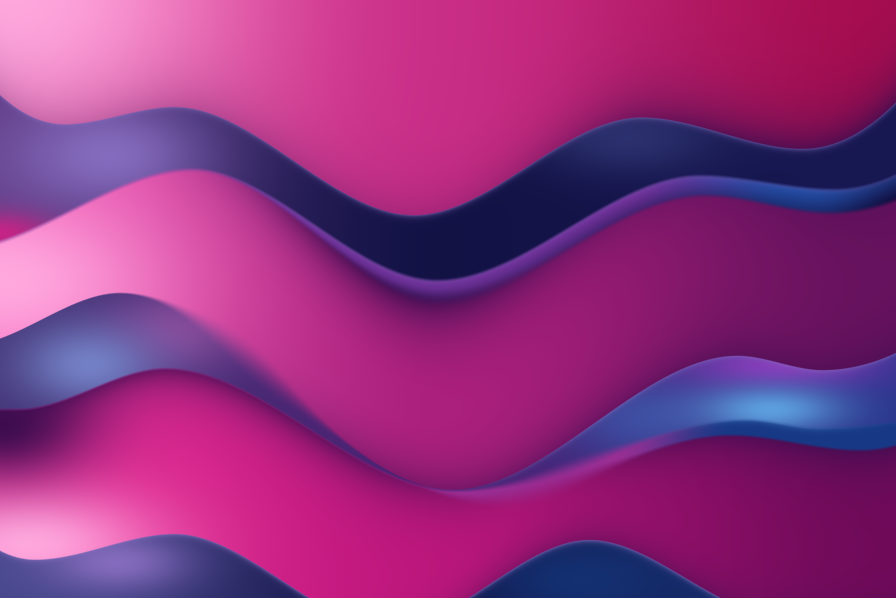
A Shadertoy shader for this background:

```glsl
#define INK vec3(0.07, 0.07, 0.27)
#define PLUM vec3(0.24, 0.05, 0.31)
#define VIOLET vec3(0.44, 0.19, 0.60)
#define LILAC vec3(0.52, 0.42, 0.74)
#define AZURE vec3(0.36, 0.62, 0.87)
#define NAVY vec3(0.09, 0.22, 0.52)
#define MAGENTA vec3(0.77, 0.14, 0.52)
#define BLUSH vec3(1.0, 0.66, 0.87)
#define RIM_WIDTH 0.004
#define EDGE_PIXELS 0.9

// Height of a curve easing through its crests and troughs, with curled ends
float wave(float x, float base, vec4 at, float last, vec4 rise, vec2 curl) {
    vec4 ease = smoothstep(at, vec4(at.yzw, last), vec4(x));
    vec2 past = max(vec2(at.x - x, x - last), 0.0);
    return base + dot(rise, ease) + dot(curl, past * past);
}

// Bell-shaped weight along one axis
float bell(float x, float center, float width) {
    float d = (x - center) / width;
    return exp(-d * d);
}

vec3 glow(vec3 color, vec3 tint, vec2 p, vec2 center, vec2 size) {
    vec2 d = (p - center) / size;
    return mix(color, tint, exp(-dot(d, d)));
}

vec3 sweep(float x, vec3 left, vec3 middle, vec3 right) {
    vec3 color = mix(left, middle, smoothstep(0.0, 0.5, x));
    return mix(color, right, smoothstep(0.45, 1.0, x));
}

vec3 shadow(vec3 color, float depth, float reach, float amount) {
    return mix(color, PLUM, amount * exp(-max(depth, 0.0) / reach));
}

vec3 rim(vec3 color, vec3 tint, float depth, float amount) {
    return mix(color, tint, amount * exp(-abs(depth) / RIM_WIDTH));
}

// Lay a sheet over the color wherever its depth is positive
vec3 cover(vec3 below, vec3 sheet, float depth, float softness) {
    float s = EDGE_PIXELS / iResolution.y + softness;
    return mix(below, sheet, smoothstep(-s, s, depth));
}

void mainImage(out vec4 fragColor, in vec2 fragCoord) {
    vec2 p = fragCoord / iResolution.xy;
    float x = p.x;

    // Depth below each edge, from top to bottom
    float top1 = wave(x, 0.792, vec4(0.072, 0.195, 0.462, 0.716), 0.896,
        vec4(0.029, -0.181, 0.1635, -0.0525), vec2(9.5, 7.2)) - p.y;
    float lip1 = wave(x, 0.582, vec4(-0.052, 0.215, 0.488, 0.781), 0.931,
        vec4(0.134, -0.185, 0.175, -0.023), vec2(0.0, 5.2)) - p.y;
    float base1 = wave(x, 0.582, vec4(-0.052, 0.215, 0.49, 0.788), 0.927,
        vec4(0.134, -0.214, 0.171, -0.029), vec2(0.0, 4.0)) - p.y;
    float top2 = wave(x, 0.422, vec4(-0.04, 0.134, 0.505, 0.823), 0.918,
        vec4(0.088, -0.329, 0.224, -0.024), vec2(0.0, 4.3)) - p.y;
    float lip2 = wave(x, 0.315, vec4(0.02, 0.185, 0.508, 0.833), 0.915,
        vec4(0.068, -0.204, 0.119, -0.014), vec2(0.0, 1.4)) - p.y;
    float base2 = wave(x, 0.315, vec4(0.02, 0.185, 0.54, 0.815), 0.96,
        vec4(0.068, -0.218, 0.107, -0.025), vec2(0.0, 5.0)) - p.y;
    float top3 = wave(x, 0.064, vec4(0.039, 0.195, 0.436, 0.658), 0.872,
        vec4(0.043, -0.157, 0.147, -0.127), vec2(10.0, 0.0)) - p.y;
    base1 = min(base1, lip1);
    lip2 = min(lip2, top2);
    base2 = min(base2, lip2);

    // Upper backdrop
    vec3 color = sweep(x, vec3(0.93, 0.40, 0.70), vec3(0.79, 0.18, 0.53), vec3(0.65, 0.05, 0.31));
    color = glow(color, BLUSH, p, vec2(0.0, 1.0), vec2(0.22, 0.25));
    color = shadow(color, -top1, 0.05, 0.25 + 0.55 * smoothstep(0.5, 0.9, x));

    // First ribbon and its folded lip
    vec3 ribbon = sweep(x, vec3(0.38, 0.24, 0.53), INK, vec3(0.09, 0.09, 0.32));
    ribbon = glow(ribbon, LILAC, p, vec2(0.12, 0.74), vec2(0.11, 0.09));
    ribbon = glow(ribbon, vec3(0.17, 0.19, 0.43), p, vec2(0.70, 0.77), vec2(0.10, 0.06));
    ribbon = glow(ribbon, MAGENTA, p, vec2(0.0, 0.61), vec2(0.06, 0.035));
    ribbon = rim(ribbon, LILAC, top1, 0.6);
    color = cover(color, ribbon, top1, 0.0);
    vec3 fold = mix(VIOLET, vec3(0.13, 0.29, 0.63), smoothstep(0.70, 0.88, x));
    fold = mix(fold, INK, 0.6 * smoothstep(0.0, 0.05, lip1) + 0.5 * smoothstep(0.9, 1.0, x));
    color = cover(color, rim(fold, LILAC, lip1, 0.4), lip1, 0.003);

    // Middle pink sheet
    vec3 sheet = sweep(x, vec3(0.95, 0.40, 0.74), vec3(0.70, 0.13, 0.50), vec3(0.41, 0.07, 0.37));
    sheet = glow(sheet, BLUSH, p, vec2(0.0, 0.53), vec2(0.16, 0.13));
    sheet = shadow(sheet, base1, 0.055, 0.25 * smoothstep(0.15, 0.35, x) + 0.75 * bell(x, 0.46, 0.16));
    sheet = shadow(sheet, -top2, 0.045, 0.5 * smoothstep(0.2, 0.5, x));
    color = cover(color, sheet, base1, 0.004 + 0.012 * bell(x, 0.5, 0.1));

    // Second ribbon, lit on the left and on the right
    ribbon = sweep(x, vec3(0.26, 0.20, 0.46), vec3(0.30, 0.13, 0.45), vec3(0.16, 0.20, 0.54));
    ribbon = glow(ribbon, vec3(0.52, 0.28, 0.59), p, vec2(0.20, 0.45), vec2(0.08, 0.07));
    ribbon = glow(ribbon, vec3(0.45, 0.50, 0.77), p, vec2(0.10, 0.39), vec2(0.08, 0.07));
    ribbon = glow(ribbon, vec3(0.24, 0.30, 0.63), p, vec2(0.72, 0.30), vec2(0.09, 0.07));
    ribbon = glow(ribbon, VIOLET * 1.2, p, vec2(0.87, 0.39), vec2(0.11, 0.04));
    ribbon = glow(ribbon, AZURE, p, vec2(0.86, 0.315), vec2(0.08, 0.04));
    ribbon = rim(ribbon, LILAC, top2, 0.6 * smoothstep(0.45, 0.7, x));
    color = cover(color, ribbon, top2, 0.035 * bell(x, 0.28, 0.07));
    fold = mix(vec3(0.60, 0.18, 0.58), NAVY, smoothstep(0.68, 0.82, x));
    color = cover(color, rim(fold, AZURE, lip2, 0.45 * bell(x, 0.86, 0.1)), lip2, 0.002 + 0.012 * bell(x, 0.64, 0.07));

    // Lower pink sheet
    sheet = sweep(x, vec3(0.92, 0.19, 0.60), vec3(0.75, 0.09, 0.49), vec3(0.44, 0.04, 0.35));
    sheet = glow(sheet, BLUSH, p, vec2(0.03, 0.09), vec2(0.14, 0.09));
    sheet = glow(sheet, PLUM, p, vec2(0.0, 0.29), vec2(0.10, 0.09));
    sheet = shadow(sheet, base2, 0.04, 0.75 - 0.6 * bell(x, 0.60, 0.14));
    color = cover(color, sheet, base2, 0.002 + 0.02 * bell(x, 0.60, 0.08));

    // Lowest ribbon crests
    color = shadow(color, -top3, 0.03, 0.4 * smoothstep(0.35, 0.6, x));
    ribbon = sweep(x, vec3(0.28, 0.28, 0.55), INK, vec3(0.09, 0.20, 0.45));
    ribbon = glow(ribbon, LILAC, p, vec2(0.13, 0.06), vec2(0.08, 0.05));
    ribbon = glow(ribbon, NAVY * 0.85, p, vec2(0.65, 0.03), vec2(0.12, 0.08));
    color = cover(color, rim(ribbon, LILAC, top3, 0.75), top3, 0.0);

    fragColor = vec4(color, 1.0);
}
```
